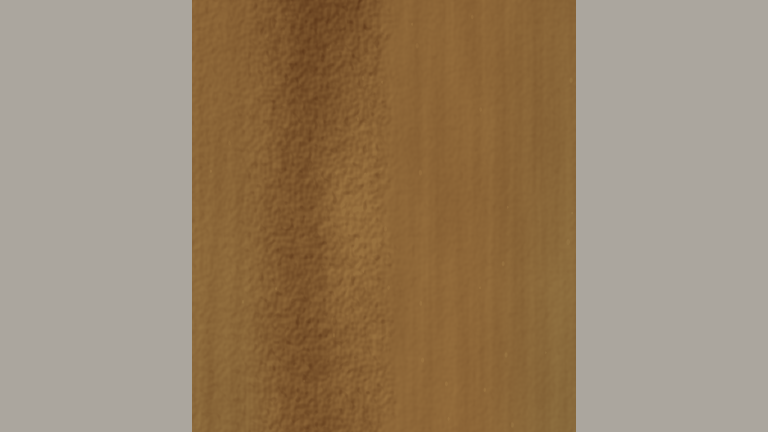
A WebGL 1 fragment shader for this texture:

```glsl
precision highp float;
uniform vec2 u_resolution;

const vec3 WALL = vec3(0.67, 0.652, 0.62);
const vec3 DARK_BROWN = vec3(0.40, 0.25, 0.12);
const vec3 LIGHT_BROWN = vec3(0.575, 0.42, 0.23);
const vec3 OLIVE = vec3(0.545, 0.43, 0.245);
const float PANEL_WIDTH = 0.8889;    // in canvas heights
const float BASE_TONE = 0.84;        // 0 is dark brown, 1 is light brown
const float STAIN_DEPTH = 0.34;
const float STAIN_TOP_DEPTH = 0.16;
const float PATCH_LIFT = 0.15;
const float GRAIN_SCALE = 95.0;
const float GRAIN_RELIEF = 0.34;
const float PIT_DEPTH = 0.22;
const float STREAK_CONTRAST = 0.16;
const float FLECK_CELL = 0.07;
const float FLECK_SHARE = 0.22;

vec2 hash2(vec2 p) {
  vec3 h = fract(p.xyx * vec3(0.1031, 0.1030, 0.0973));
  h += dot(h, h.yzx + 33.33);
  return fract((h.xx + h.yz) * h.zy);
}

vec2 gradientAt(vec2 cell) {
  float angle = 6.2832 * hash2(cell).x;
  return vec2(cos(angle), sin(angle));
}

float gradientNoise(vec2 p) {
  vec2 i = floor(p), f = fract(p);
  vec2 w = f * f * f * (f * (f * 6.0 - 15.0) + 10.0);
  vec2 e = vec2(1.0, 0.0);
  float low = mix(dot(gradientAt(i), f), dot(gradientAt(i + e), f - e), w.x);
  float high = mix(dot(gradientAt(i + e.yx), f - e.yx),
                   dot(gradientAt(i + 1.0), f - 1.0), w.x);
  return mix(low, high, w.y);
}

float fbm(vec2 p) {
  float sum = 0.0, amplitude = 0.6;
  for (int k = 0; k < 3; k++) {
    sum += amplitude * gradientNoise(p);
    p = p * 2.1 + 17.3;
    amplitude *= 0.55;
  }
  return sum;
}

// Soft vertical stain: narrow in the middle, wide at both ends
float stain(vec2 p) {
  float bend = (p.y - 0.45) / 0.55;
  float centre = 0.255 + 0.05 * bend * bend;
  float width = 0.065 + 0.05 * bend * bend;
  float d = (p.x - centre + 0.07 * fbm(p * vec2(9.0, 6.0))) / width;
  return exp(-d * d);
}

// Sparse pale chips, slightly taller than wide
float flecks(vec2 p) {
  vec2 cell = floor(p / FLECK_CELL);
  vec2 rnd = hash2(cell + 51.0);
  vec2 d = fract(p / FLECK_CELL) - mix(vec2(0.2), vec2(0.8), hash2(cell + 9.0));
  float size = mix(0.05, 0.11, rnd.y);
  float r = length(d * vec2(1.5, 0.9));
  return step(rnd.x, FLECK_SHARE) * (1.0 - smoothstep(size * 0.4, size, r));
}

vec3 rustedPanel(vec2 p) {
  float band = stain(p);
  float rough = smoothstep(0.08, 0.2, p.x)
              * (1.0 - smoothstep(0.42, 0.48, p.x + 0.06 * fbm(p * 14.0)));
  float left = 1.0 - smoothstep(0.1, 0.25, p.x);
  float roughness = mix(0.24 + 0.22 * left, 1.0, rough);

  // Broad tones and vertical streaks
  vec2 patchOffset = (p - vec2(0.375, 0.49)) / vec2(0.09, 0.19);
  float lightPatch = exp(-dot(patchOffset, patchOffset));
  float streaks = gradientNoise(vec2(p.x * 34.0, p.y * 1.4))
                + 0.6 * gradientNoise(vec2(p.x * 85.0 + 40.0, p.y * 2.5));
  float tone = BASE_TONE + 0.07 * (1.0 - p.y);
  tone -= band * (STAIN_DEPTH + STAIN_TOP_DEPTH * smoothstep(0.6, 1.0, p.y));
  tone -= 0.10 * rough * (1.0 - lightPatch);
  tone += PATCH_LIFT * lightPatch * (1.0 + 1.2 * fbm(p * 20.0));
  tone += STREAK_CONTRAST * streaks * (1.0 - 0.7 * rough);
  tone += 0.16 * fbm(p * vec2(7.0, 4.0) + 5.0);
  tone += 0.22 * rough * fbm(p * vec2(30.0, 24.0) + 8.0);

  // Gritty relief lit from the upper left
  vec2 grain = p * vec2(1.0, 0.85) * GRAIN_SCALE;
  vec2 toLight = vec2(-0.35, 0.35);
  float relief = gradientNoise(grain) - gradientNoise(grain + toLight);
  relief += 0.6 * (gradientNoise(grain * 0.5 + 31.0)
                 - gradientNoise(grain * 0.5 + 31.0 + toLight));
  float pits = smoothstep(0.15, 0.5, gradientNoise(grain * 0.75 + 73.0));
  tone += roughness * (GRAIN_RELIEF * relief - PIT_DEPTH * pits);
  tone += 0.22 * flecks(p);

  // Olive weathering toward the edges
  float weather = 0.8 * smoothstep(0.62, PANEL_WIDTH, p.x) * (1.1 - 0.7 * p.y)
                + 0.5 * left * (1.0 - p.y);
  vec3 lightTone = mix(LIGHT_BROWN, OLIVE, clamp(weather, 0.0, 1.0));
  return mix(DARK_BROWN, lightTone, clamp(tone, -0.15, 1.15));
}

void main() {
  float pixel = 1.0 / u_resolution.y;
  vec2 p = gl_FragCoord.xy * pixel;
  p.x += 0.5 * (PANEL_WIDTH - u_resolution.x * pixel);
  float inside = 0.5 * PANEL_WIDTH - abs(p.x - 0.5 * PANEL_WIDTH);
  float coverage = clamp(inside / pixel + 0.5, 0.0, 1.0);
  gl_FragColor = vec4(mix(WALL, rustedPanel(p), coverage), 1.0);
}
```
